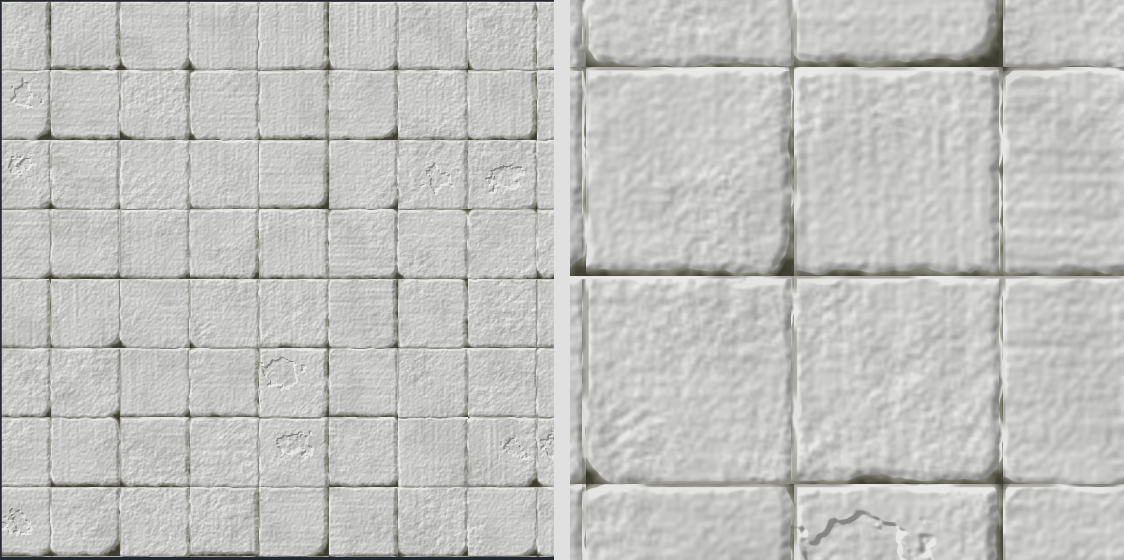
Left, the full canvas; right, a detail of the centre.
Write a Shadertoy shader that draws this texture.

```glsl
const vec2 GRID_ORIGIN = vec2(0.092, 0.0065);
const vec2 BLOCK_SIZE = vec2(0.1254, 0.124);
const vec2 LIGHT = vec2(-0.7, 0.7);
const float RELIEF = 0.042;         // strength of surface shading
const float SAMPLE_STEP = 0.016;    // slope sampling, in blocks
const float VERTICAL_SHARE = 0.58;  // blocks with upright tool marks
const float CHIP_SHARE = 0.22;      // blocks with a broken hollow
const float SEAM_WIDTH = 0.014;
const vec3 FACE = vec3(0.79, 0.79, 0.783);
const vec3 FACE_SHADE = vec3(0.72, 0.72, 0.71);
const vec3 CRUMBLE = vec3(0.57, 0.57, 0.53);
const vec3 RECESS = vec3(0.42, 0.42, 0.37);
const vec3 SHADOW = vec3(0.24, 0.24, 0.195);
const vec3 BORDER = vec3(0.15, 0.16, 0.19);

float hash(vec2 p) {
    return fract(sin(dot(p, vec2(127.1, 311.7))) * 43758.5453);
}

float noise(vec2 p) {
    vec2 i = floor(p), f = fract(p);
    f = f * f * (3.0 - 2.0 * f);
    return mix(mix(hash(i), hash(i + vec2(1, 0)), f.x),
               mix(hash(i + vec2(0, 1)), hash(i + vec2(1, 1)), f.x), f.y);
}

float fbm(vec2 p) {
    float sum = 0.0, amplitude = 0.5;
    for (int i = 0; i < 3; i++) {
        sum += amplitude * noise(p);
        p = p * 2.1 + 7.3;
        amplitude *= 0.5;
    }
    return sum;
}

// Distance to a worn block: the lower corners are lost most
float blockDistance(vec2 q) {
    vec2 id = floor(q);
    vec2 c = q - id - 0.5;
    bool right = c.x > 0.0, bottom = c.y < 0.0;
    vec2 corner = vec2(right ? 1.0 : 0.0, bottom ? 1.0 : 0.0);
    float wear = hash(id * 1.7 + corner * 5.3 + 2.1);
    float radius = bottom ? (right ? 0.05 + 0.36 * wear * wear : 0.03 + 0.25 * wear * wear)
                          : 0.02 + 0.16 * pow(wear, 4.0);
    vec2 inset = vec2(right ? 0.06 * hash(id + 3.7) - 0.025 : -0.015,
                      bottom ? 0.06 * hash(id + 9.2) - 0.02 : -0.015);
    c += 0.07 * (vec2(fbm(q * 8.0), fbm(q * 8.0 + 31.0)) - 0.44);
    vec2 e = abs(c) - 0.5 + inset + radius;
    return min(max(e.x, e.y), 0.0) + length(max(e, 0.0)) - radius;
}

// Broken hollow, 0 on the face and 1 inside
float chip(vec2 q) {
    vec2 id = floor(q);
    vec2 center = 0.3 + 0.4 * vec2(hash(id + 21.0), hash(id + 37.0));
    float size = 0.1 + 0.13 * hash(id + 43.0);
    float d = length((q - id - center) * vec2(0.8, 1.1)) - size + 0.45 * (fbm(q * 9.0) - 0.42);
    return step(hash(id + 51.0), CHIP_SHARE) * (1.0 - smoothstep(-0.03, 0.04, d));
}

float height(vec2 q) {
    vec2 id = floor(q), f = q - id;
    // Tool marks run along one axis of each block
    vec2 along = hash(id + 61.0) < VERTICAL_SHARE ? f : f.yx;
    along.x += 0.012 * noise(q * 5.0);
    float marks = noise(vec2(along.x * 24.0, along.y * 1.3) + id * 17.0)
                + 0.5 * noise(vec2(along.x * 11.0, along.y) + id * 29.0);
    float rough = smoothstep(0.3, 0.75, noise(q * 2.3 + 4.0) * 0.6 + hash(id + 71.0) * 0.4);
    float grain = 0.06 * noise(q * 30.0) + rough * 0.24 * fbm(q * 13.0);
    float face = 1.0 - smoothstep(-0.05, 0.03, blockDistance(q));
    return 0.3 * face + face * (0.04 + 0.03 * hash(id + 81.0)) * (1.0 - 0.6 * rough) * marks
         + grain - 0.24 * chip(q) * (0.7 + 0.6 * fbm(q * 16.0));
}

void mainImage(out vec4 fragColor, in vec2 fragCoord) {
    vec2 uv = fragCoord / iResolution.xy;
    vec2 q = (uv - GRID_ORIGIN) / BLOCK_SIZE;
    vec2 f = fract(q);
    float pixel = 1.0 / (iResolution.y * BLOCK_SIZE.y);

    // Stone face lit from the upper left
    float h = height(q);
    vec2 slope = vec2(height(q + vec2(SAMPLE_STEP, 0)), height(q + vec2(0, SAMPLE_STEP))) - h;
    float light = clamp(-dot(slope / SAMPLE_STEP, LIGHT) * RELIEF, -0.26, 0.12);
    vec3 color = mix(FACE, FACE_SHADE, 0.6 * smoothstep(0.35, 0.7, fbm(q * 3.0 + 13.0)));
    color += light;

    // Thin broken seams
    vec2 edge = min(f, 1.0 - f);
    float seam = 1.0 - smoothstep(SEAM_WIDTH - pixel, SEAM_WIDTH + pixel, min(edge.x, edge.y));
    color = mix(color, CRUMBLE, seam * 0.7 * smoothstep(0.3, 0.65, noise(q * 6.0)));

    // Recesses darken with distance from the worn edge
    float d = blockDistance(q);
    float depth = d + 0.03 * (noise(q * 22.0) - 0.5);
    vec3 recess = mix(CRUMBLE, RECESS, smoothstep(-0.005, 0.025, depth));
    recess = mix(recess, SHADOW, smoothstep(0.015, 0.05, depth));
    color = mix(color, recess + 0.3 * light, smoothstep(-pixel, pixel, d));

    // Dark strip on the left, top and bottom
    float strip = min(min(uv.x - 0.003, 0.997 - uv.y), uv.y - 0.006);
    color = mix(BORDER, color, smoothstep(-0.5, 0.5, strip * iResolution.y));
    fragColor = vec4(clamp(color, 0.0, 1.0), 1.0);
}
```
